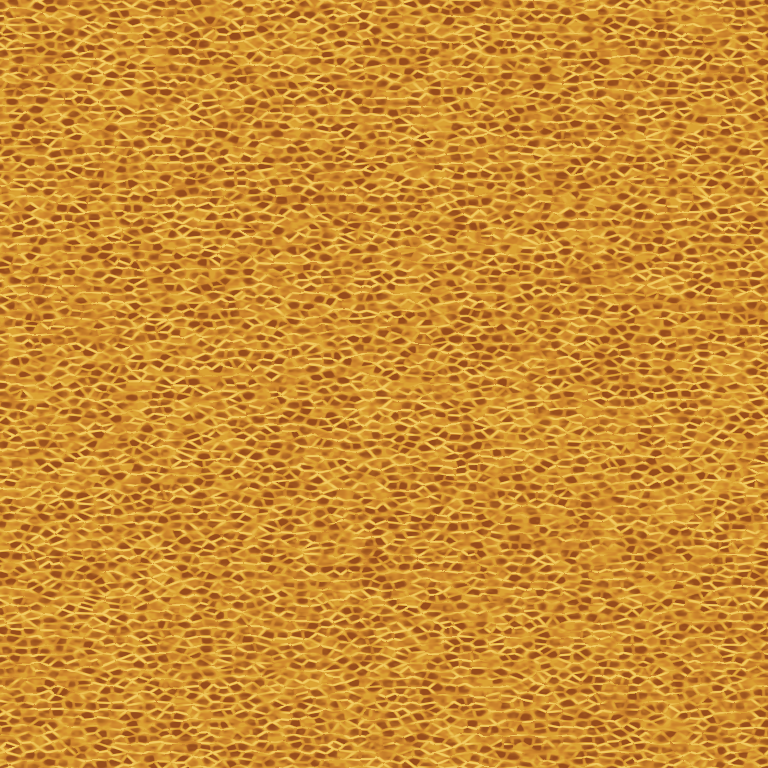
This texture is drawn by a WebGL 2 fragment shader. Its source:

```glsl
#version 300 es
precision highp float;
// Golden woven cloth: staggered stitches with brown hollows and pale crests.

uniform vec2 u_resolution;
out vec4 fragColor;

const vec2 STITCH_COUNT = vec2(58.0, 94.0);
const vec2 STITCH_JITTER = vec2(0.80, 0.90);

// Nearest stitch: offset from its centre, its border and its random depth
struct Stitch {
    vec2 offset;
    float borderDistance;
    float borderLevelness;
    float depth;
};

// Integer hash of a lattice point, from 0 to 1
float hash(ivec2 cell, uint seed) {
    uint h = uint(cell.x) * 1597334677u ^ uint(cell.y) * 3812015801u ^ seed * 2654435769u;
    h = (h ^ (h >> 16)) * 2146121005u;
    h = (h ^ (h >> 15)) * 2221713035u;
    h ^= h >> 16;
    return float(h >> 8) / 16777216.0;
}

// Smooth value noise, from 0 to 1
float valueNoise(vec2 p, uint seed) {
    ivec2 cell = ivec2(floor(p));
    vec2 t = smoothstep(0.0, 1.0, fract(p));
    float below = mix(hash(cell, seed), hash(cell + ivec2(1, 0), seed), t.x);
    float above = mix(hash(cell + ivec2(0, 1), seed), hash(cell + ivec2(1, 1), seed), t.x);
    return mix(below, above, t.y);
}

// Jittered brick lattice: finds the two nearest centres
Stitch findStitch(vec2 p) {
    vec2 nearest = vec2(9.0);
    vec2 second = vec2(9.0);
    ivec2 nearestCell = ivec2(0);
    for (int dy = -2; dy <= 2; dy++) {
        int row = int(floor(p.y)) + dy;
        float stagger = 0.5 * float(row & 1);
        int column = int(floor(p.x - stagger));
        for (int dx = -2; dx <= 2; dx++) {
            ivec2 cell = ivec2(column + dx, row);
            vec2 jitter = STITCH_JITTER * (vec2(hash(cell, 3u), hash(cell, 5u)) - 0.5);
            vec2 toCentre = vec2(cell) + vec2(0.5 + stagger, 0.5) + jitter - p;
            if (dot(toCentre, toCentre) < dot(nearest, nearest)) {
                second = nearest;
                nearest = toCentre;
                nearestCell = cell;
            } else if (dot(toCentre, toCentre) < dot(second, second)) {
                second = toCentre;
            }
        }
    }
    vec2 across = normalize(second - nearest);
    float border = dot(0.5 * (nearest + second), across);
    return Stitch(-nearest, border, abs(across.y), hash(nearestCell, 7u));
}

vec3 blendStop(vec3 color, vec3 next, float from, float to, float tone) {
    return mix(color, next, clamp((tone - from) / (to - from), 0.0, 1.0));
}

// Ramp from deep brown hollows to pale yellow crests
vec3 clothColor(float tone) {
    vec3 color = vec3(0.59, 0.30, 0.11);
    color = blendStop(color, vec3(0.64, 0.36, 0.13), -2.60, -1.65, tone);
    color = blendStop(color, vec3(0.70, 0.42, 0.14), -1.65, -0.95, tone);
    color = blendStop(color, vec3(0.77, 0.49, 0.16), -0.95, -0.45, tone);
    color = blendStop(color, vec3(0.82, 0.54, 0.18), -0.45, 0.20, tone);
    color = blendStop(color, vec3(0.86, 0.64, 0.20), 0.20, 1.00, tone);
    color = blendStop(color, vec3(0.93, 0.76, 0.33), 1.00, 1.90, tone);
    return blendStop(color, vec3(0.96, 0.82, 0.42), 1.90, 2.60, tone);
}

// Brown hollow in the middle of a stitch, closed before its border
float hollow(vec2 offset, float borderDistance) {
    float middle = 1.0 - smoothstep(0.20, 0.62, length(offset * vec2(0.85, 1.0)));
    return middle * smoothstep(0.02, 0.22, borderDistance);
}

// Pale line along the level and slanting borders
float crest(float borderDistance, float levelness) {
    float line = 1.0 - smoothstep(0.02, 0.24, borderDistance);
    return line * smoothstep(0.15, 0.65, levelness);
}

float clothTone(vec2 uv) {
    Stitch stitch = findStitch(uv * STITCH_COUNT);

    // Amber body with fine fibres and hollows of uneven depth
    float fibres = valueNoise(uv * vec2(130.0, 230.0), 37u) - 0.5;
    float shade = stitch.depth * hollow(stitch.offset, stitch.borderDistance);
    float body = min(0.50 + 2.4 * fibres - 3.7 * shade, 0.95);

    // Broken crests of uneven strength
    float strength = mix(-0.05, 1.35, valueNoise(uv * vec2(64.0, 150.0), 53u));
    float light = crest(stitch.borderDistance, stitch.borderLevelness);
    return mix(body, 2.4, light * clamp(strength, 0.0, 1.0));
}

void main() {
    vec2 uv = gl_FragCoord.xy / u_resolution;
    fragColor = vec4(clothColor(clothTone(uv)), 1.0);
}
```
